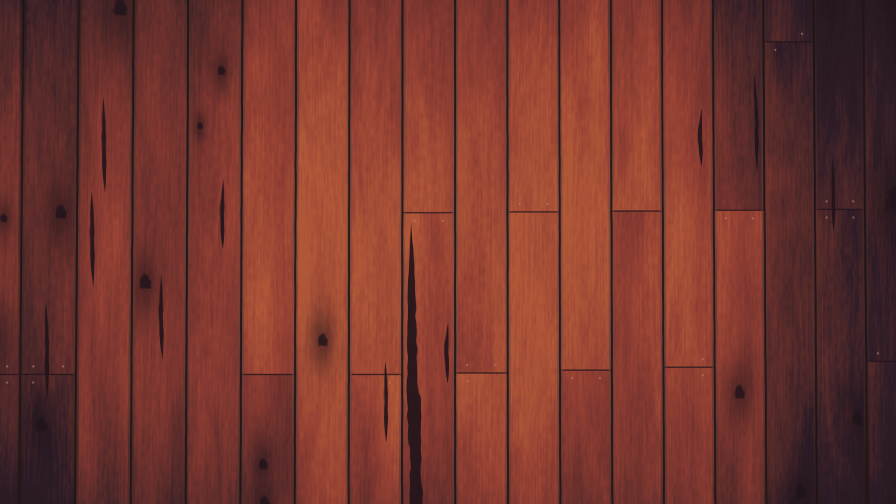
Write a Shadertoy shader that draws this texture.

```glsl
const float PLANK_WIDTH = 0.105;   // in canvas heights
const vec3 GAP_COLOR = vec3(0.12, 0.075, 0.10);
const vec3 EDGE_COLOR = vec3(0.47, 0.30, 0.25);
const vec3 NAIL_COLOR = vec3(0.72, 0.50, 0.42);

float hash(vec2 p) {
    return fract(sin(dot(p, vec2(127.1, 311.7))) * 43758.5);
}

float noise(vec2 p) {
    vec2 i = floor(p), f = fract(p);
    f = f * f * (3.0 - 2.0 * f);
    return mix(mix(hash(i), hash(i + vec2(1, 0)), f.x),
               mix(hash(i + vec2(0, 1)), hash(i + vec2(1, 1)), f.x), f.y);
}

float fbm(vec2 p) {
    float sum = 0.0, amp = 0.5;
    for (int i = 0; i < 4; i++) {
        sum += amp * noise(p);
        p = p * 2.03 + 17.3;
        amp *= 0.5;
    }
    return sum;
}

// Dark purple through red to orange
vec3 woodColor(float tone) {
    float t = clamp(tone, 0.0, 1.0) * 4.0;
    vec3 c = mix(vec3(0.18, 0.11, 0.15), vec3(0.32, 0.16, 0.16), min(t, 1.0));
    c = mix(c, vec3(0.46, 0.20, 0.18), clamp(t - 1.0, 0.0, 1.0));
    c = mix(c, vec3(0.58, 0.25, 0.20), clamp(t - 2.0, 0.0, 1.0));
    c = mix(c, vec3(0.69, 0.34, 0.22), clamp(t - 3.0, 0.0, 1.0));
    return c * (1.0 + 0.7 * clamp(tone, -0.5, 0.0));
}

// Planks narrow to the right and fan out slightly downwards
float plankCoord(vec2 uv) {
    float x = 0.5 + (uv.x - 0.5) * (1.0 - 0.0097 * (1.0 - uv.y));
    return 16.6 * (x - 0.026) + 1.024 * (x - 0.026) * (x - 0.508);
}

// Height of the butt joint; -1 marks a full-length plank
float jointHeight(float id) {
    bool odd = mod(id, 2.0) > 0.5;
    if (id == 14.0) return 0.917;
    if (id == 2.0 || (odd && id > 0.0 && id < 6.0)) return -1.0;
    return (odd && id > 0.0 ? 0.578 : 0.257) + 0.0016 * max(id - 7.0, 0.0) * (odd ? 0.5 : 1.8);
}

float line(float d, float halfWidth, float px) {
    return 1.0 - smoothstep(halfWidth - px, halfWidth + px, abs(d));
}

// Tapered, leaning split with ragged sides
float crack(vec2 p, float halfLength, float halfWidth, float px) {
    float along = p.y / halfLength;
    float ragged = 0.55 + 0.6 * noise(p * vec2(90.0, 14.0)) + 0.3 * noise(p * vec2(200.0, 60.0));
    float taper = max(1.0 - along * along, 0.0) * ragged;
    float bend = (noise(vec2(p.y * 9.0, halfLength * 90.0)) - 0.5) * 0.008 + 0.012 * p.y;
    return line(p.x + bend, halfWidth * taper, px) * step(abs(along), 1.0);
}

float knot(vec2 p, float radius) {
    float d = length(p * vec2(1.0, 0.75)) / radius + 0.9 * (fbm(p * 110.0) - 0.5);
    float halo = length(p * vec2(1.0, 0.4)) / radius;
    return max(1.0 - smoothstep(0.4, 1.1, d), 0.55 * exp(-0.3 * halo * halo));
}

// Knots and small splits scattered over one plank
float blemishes(vec2 q, float id, float px) {
    float dark = 0.0;
    float chance = id < 5.5 ? 0.62 : (id > 12.5 ? 0.4 : 0.13);
    for (int i = 0; i < 3; i++) {
        vec2 seed = vec2(id + 3.7, float(i) * 5.3 + 1.9);
        vec2 center = vec2((hash(seed) - 0.5) * 0.07, hash(seed + 2.1));
        float size = hash(seed + 4.7);
        float spot = size < 0.55 ? knot(q - center, mix(0.007, 0.03, size * size * 3.0))
                   : crack(q - center, 0.1 * size, 0.005, px);
        dark = max(dark, spot * step(hash(seed + 8.3), chance));
    }
    return dark;
}

float grain(vec2 q, vec2 seed) {
    vec2 s = q + vec2(hash(seed), hash(seed + 3.1)) * 9.0;
    float fibre = noise(s * vec2(420.0, 18.0)) + noise(s * vec2(260.0, 70.0)) - 1.0;
    float rings = sin(45.0 * noise(s * vec2(16.0, 1.6)) + 3.0 * noise(s * vec2(90.0, 7.0)));
    float blotch = fbm(s * vec2(18.0, 3.0)) - 0.47;
    return 0.11 * fibre + 0.025 * rings + 0.55 * blotch;
}

void mainImage(out vec4 fragColor, in vec2 fragCoord) {
    vec2 uv = fragCoord / iResolution.xy;
    float px = 0.7 / iResolution.y;
    float k = plankCoord(uv);
    float id = floor(k);
    vec2 q = vec2((k - id - 0.5) * PLANK_WIDTH, uv.y);
    float joint = jointHeight(id);
    float upper = step(joint, uv.y);
    vec2 seed = vec2(id + 1.3, upper * 7.0 + 2.0);

    // Wood tone: darker planks at both sides and a vignette
    vec2 v = (uv * 2.0 - 1.0) * vec2(1.0, 0.75);
    float tone = 0.94 + 0.22 * (hash(seed) - 0.5) + grain(q, seed);
    tone -= 0.27 * smoothstep(13.0, 14.0, id + upper) + 0.58 * dot(v, v);
    if (id < 4.5 && mod(id, 2.0) < 0.5) tone -= 0.12;
    vec3 color = woodColor(tone);

    // Wear: scattered blemishes and one long split
    float dark = blemishes(q, id, px);
    if (id == 7.0) {
        dark = max(dark, crack(q - vec2(-0.027, 0.14), 0.42, 0.0125, px));
        dark = max(dark, crack(q - vec2(0.038, 0.3), 0.06, 0.005, px));
    }
    color = mix(color, GAP_COLOR, dark * 0.9);

    // Butt joints and their nails
    float jd = uv.y - joint;
    color = mix(color, GAP_COLOR, 0.75 * line(jd, 0.0014, px));
    float nail = length(vec2(abs(q.x) - 0.028, abs(jd) - 0.016));
    color = mix(color, NAIL_COLOR, 0.6 * line(nail, 0.0022, px) * step(0.4, hash(seed + sign(q.x))));

    // Gaps between planks with worn, lighter edges
    float seam = round(k);
    float sd = (k - seam) * PLANK_WIDTH + 0.0006 * (noise(vec2(seam * 7.0, uv.y * 40.0)) - 0.5);
    float worn = 0.35 + 0.6 * noise(vec2(seam * 5.0 + step(0.0, sd), uv.y * 9.0));
    float light = 1.0 - 0.5 * dot(v, v);
    color = mix(color, EDGE_COLOR * light, worn * line(abs(sd) - 0.0040, 0.0017, px));
    color = mix(color, GAP_COLOR, 0.92 * line(sd, 0.0021, px));
    fragColor = vec4(color, 1.0);
}
```
